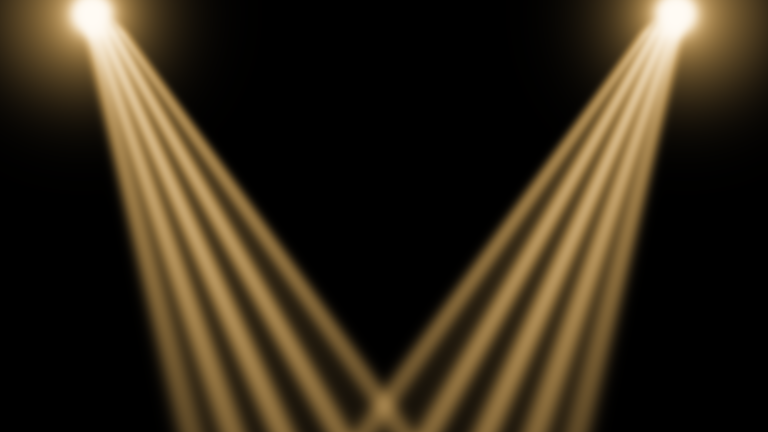
A Shadertoy shader for this background:

```glsl
const float RAY_COUNT = 5.0;
const vec2 LAMP = vec2(0.213, 0.968);
const vec3 GOLD = vec3(1.0, 0.775, 0.41);
const vec3 WHITE = vec3(1.0, 0.985, 0.96);

float bell(float x, float width) {
    float q = x / width;
    return exp(-q * q);
}

// Horizontal place of a ray; t runs from the outer to the inner edge of the cone
float rayCenter(float t, float depth) {
    return mix(-0.0185, 0.0417, t) + mix(0.254, 0.70, t) * depth;
}

// Soft streaks fanning out below the lamp
float rays(vec2 q, float depth) {
    float sum = 0.0;
    float width = 0.012 + 0.022 * depth;
    for (float i = 0.0; i < RAY_COUNT; i++) {
        float t = i / (RAY_COUNT - 1.0);
        float bowed = t - 0.28 * t * (1.0 - t);
        float strength = 0.88 + 0.6 * sin(3.14159 * t);
        sum += strength * bell(q.x - rayCenter(bowed, depth), width);
    }
    return sum * exp(-0.8 * depth * depth);
}

// Faint haze filling the cone between its edge rays
float haze(vec2 q, float depth) {
    float soft = 0.008 + 0.03 * depth;
    float left = smoothstep(-soft, soft, q.x - rayCenter(0.0, depth));
    float right = smoothstep(-soft, soft, rayCenter(1.0, depth) - q.x);
    return 0.65 * left * right * exp(-2.2 * depth);
}

// White core, warm bloom and a wide halo leaning outward
float lampGlow(vec2 q) {
    float r = length(q);
    float halo = bell(length(q + vec2(0.025, 0.0)), 0.17);
    return 6.0 * bell(r, 0.036) + 1.1 * bell(r, 0.075) + 0.85 * halo;
}

float spotlight(vec2 p, vec2 lamp) {
    vec2 q = p - lamp;
    float depth = max(-q.y, 0.0);
    float below = smoothstep(0.0, 0.05, -q.y);
    return lampGlow(q) + below * (rays(q, depth) + haze(q, depth));
}

// Gold in the dim parts, turning white as the light saturates
vec3 toneMap(float energy) {
    float v = 1.0 - exp(-energy);
    return v * mix(GOLD, WHITE, pow(v, 5.0));
}

void mainImage(out vec4 fragColor, in vec2 fragCoord) {
    vec2 p = fragCoord / iResolution.y;
    float aspect = iResolution.x / iResolution.y;
    vec2 mirrored = vec2(aspect - p.x, p.y);
    float energy = spotlight(p, LAMP) + spotlight(mirrored, LAMP);
    fragColor = vec4(toneMap(energy), 1.0);
}
```
